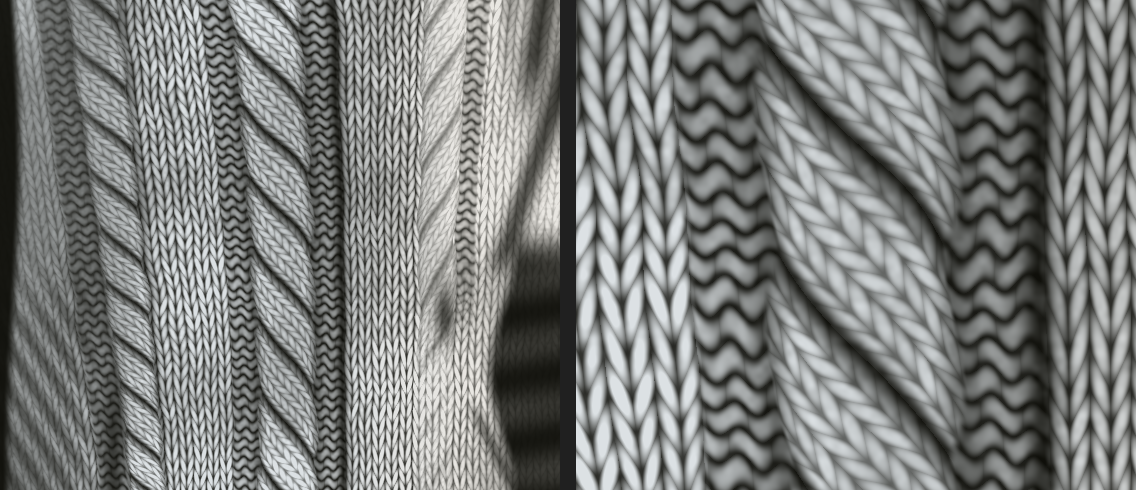
Left: the whole. Right: its middle third, enlarged.
This texture is drawn by a Shadertoy shader. Its source:

```glsl
float hash(vec2 p) {
    return fract(sin(dot(p, vec2(127.1, 311.7))) * 4375.85);
}

float noise(vec2 p) {
    vec2 i = floor(p), f = fract(p);
    f = f * f * (3.0 - 2.0 * f);
    return mix(mix(hash(i), hash(i + vec2(1, 0)), f.x),
               mix(hash(i + vec2(0, 1)), hash(i + vec2(1, 1)), f.x), f.y);
}

// Soft strip between two positions
float band(float x, float left, float right) {
    return smoothstep(left - 0.005, left + 0.005, x)
         * (1.0 - smoothstep(right - 0.005, right + 0.005, x));
}

// Gaussian crease around zero
float crease(float d, float width) {
    return exp(-d * d / (width * width));
}

// Mirrored slanting legs forming one V per column and row
float knit(vec2 q) {
    float side = abs(fract(q.x) - 0.5) * 2.0;
    float rise = q.y - side * 1.05 + 0.6 * hash(vec2(floor(q.x), 3.0));
    float row = fract(rise) - 0.5;
    float across = side * 2.0 - 1.0;
    float bulge = 1.0 - 0.8 * across * across - 2.2 * row * row;
    bulge += 0.3 * (hash(vec2(floor(q.x), floor(rise))) - 0.5) * (1.0 - 4.0 * row * row);
    return smoothstep(-0.2, 1.1, bulge);
}

// Wide interlocking bumps in offset rows
float purl(vec2 q) {
    q.y += 0.22 * sin(6.283 * q.x) + 0.15 * q.x;
    q.x += 0.5 * mod(floor(q.y), 2.0);
    vec2 c = fract(q) - 0.5;
    float bulge = 1.0 - 2.2 * c.x * c.x - 3.6 * c.y * c.y;
    return smoothstep(-0.1, 1.05, bulge);
}

// Twisted rope of knitted strands: x = height, y = coverage
vec2 cable(vec2 p, float halfWidth, float turns, float slant) {
    float s = p.x / halfWidth;
    float strand = fract(turns - slant * s * (0.73 + 0.27 * s * s));
    float outline = 0.84 + 0.18 * sin(3.1416 * strand);
    float cover = 1.0 - smoothstep(-0.03, 0.05, abs(s) - outline);
    float roundness = smoothstep(-0.06, 0.24, strand)
                    * (1.0 - 0.75 * smoothstep(0.87, 1.0, strand));
    roundness *= 1.0 - 0.5 * smoothstep(0.7, 1.05, abs(s));
    float stitches = knit(vec2(strand * 3.0, -(p.y + 0.7 * p.x) / 0.028));
    return vec2(roundness * (0.44 + 0.52 * stitches), cover);
}

void mainImage(out vec4 fragColor, in vec2 fragCoord) {
    vec2 p = fragCoord / iResolution.y;
    float drop = 1.0 - p.y;

    // Drape: columns lean toward the right as they descend on the left
    float bend = mix(drop, drop * (2.0 - drop), smoothstep(0.2, 0.5, p.x));
    float x = (p.x - 0.15 * bend) / (1.0 - 0.19 * bend);
    x += 0.009 * (noise(p * 15.0) - 0.5);
    float y = p.y + 0.012 * (noise(p * 17.0 + 40.0) - 0.5);

    // Flat knit panels and recessed purl channels
    float panelStart = x > 0.6 ? 0.685 : 0.235;
    float height = 0.14 + 0.8 * knit(vec2((x - panelStart) / 0.034, y / 0.027));
    float channel = band(x, 0.07, 0.14) + band(x, 0.405, 0.685)
                  + band(x, 0.955, 1.0) * (1.0 - smoothstep(0.5, 0.75, drop));
    height = mix(height, 0.1 + 0.6 * purl(vec2(x / 0.034, y / 0.0205)), channel);

    // Cables with contact shadows; the left one tightens and narrows below
    float leftWidth = mix(0.056, 0.042, drop);
    vec2 middle = cable(vec2(x - 0.54, drop), 0.075, drop / 0.146 + 0.05, 0.6);
    vec2 left = cable(vec2(x - 0.187, drop), leftWidth, 7.0 * drop + 2.0 * drop * drop, 0.42);
    vec2 right = cable(vec2(0.91 - x, drop), 0.046, drop / 0.14, 0.6);
    height *= 1.0 - 0.4 * (1.0 - smoothstep(0.07, 0.1, abs(x - 0.54)));
    height *= 1.0 - 0.45 * (1.0 - smoothstep(0.9, 1.4, abs(x - 0.187) / leftWidth));
    height = mix(height, middle.x, middle.y);
    height = mix(height, left.x, left.y);
    height = mix(height, 0.35 + 0.5 * right.x, right.y * (1.0 - 0.6 * smoothstep(0.55, 0.85, drop)));

    // Dark groove along the right panel
    height *= 1.0 - 0.75 * crease(x - 0.68, 0.013);

    // Shallow focus away from the centre
    float blur = smoothstep(0.26, 0.54, abs(p.x - 0.57));
    height = mix(height, 0.62 - 0.24 * channel, 0.74 * blur);

    // Broad light and fabric folds
    float light = 1.04 + 0.32 * smoothstep(0.68, 0.98, p.x);
    light *= 0.78 + 0.44 * noise(p * 5.0);
    float lowerLeft = (1.0 - smoothstep(0.12, 0.25, p.x)) * smoothstep(0.4, 0.75, drop);
    light *= 1.0 - lowerLeft * (0.28 + 0.22 * sin(120.0 * (p.x - 0.6 * drop)));
    light *= 1.0 - 0.65 * crease(p.x - 0.232, 0.022) * smoothstep(0.65, 0.9, drop);
    light *= 1.0 - 0.7 * crease(length((p - vec2(0.907, 0.36)) * vec2(3.0, 1.0)), 0.055);
    light *= 1.0 - 0.55 * crease(p.x - 0.97 - 0.5 * (drop - 0.84), 0.016)
                 * smoothstep(0.78, 0.9, drop);

    // Sleeve fold, shaded sleeve and outer edges
    float foldLine = p.x - 1.03 - 0.33 * (0.52 - drop);
    light *= 1.0 - 0.7 * (1.0 - smoothstep(0.5, 0.6, drop)) * crease(foldLine, 0.026);
    light *= 1.0 - 0.75 * smoothstep(1.01, 1.06, p.x) * (1.0 - smoothstep(0.1, 0.27, drop))
                 * (0.6 + 0.4 * sin(75.0 * p.x + 12.0 * drop));
    float bodyEdge = 1.022 + 0.025 * cos(12.0 * (drop - 0.5));
    float sleeve = smoothstep(-0.015, 0.02, p.x - bodyEdge) * smoothstep(0.44, 0.56, drop);
    light *= 1.0 - sleeve * (0.87 + 0.09 * sin(48.0 * drop + 8.0 * p.x));
    float leftEdge = 0.026 + 0.012 * sin(5.0 * drop);
    light *= mix(0.05, 1.0, smoothstep(-0.01, 0.014, p.x - leftEdge));

    // Fibre grain and wool colour
    float grain = noise(p * 190.0) - 0.5;
    float tone = clamp(height * light + 0.09 * grain * light, 0.0, 1.03);
    vec3 shadowWool = vec3(0.06, 0.06, 0.04);
    vec3 litWool = mix(vec3(0.84, 0.86, 0.87), vec3(0.89, 0.88, 0.86), smoothstep(0.6, 1.0, p.x));
    fragColor = vec4(mix(shadowWool, litWool, tone), 1.0);
}
```
